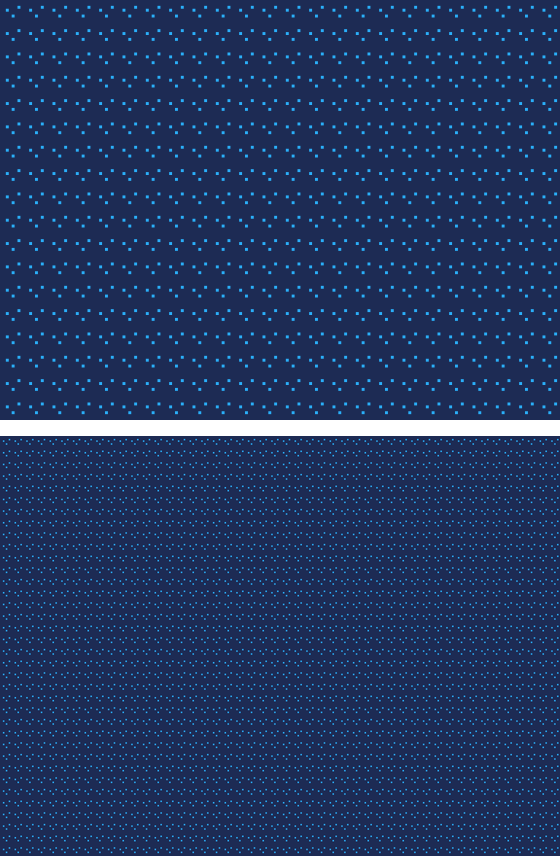
Top, the tile; bottom, the same tile 2 across and 2 down.
Give the GLSL for this pattern, as a Shadertoy shader.

```glsl
const vec2 REPEATS = vec2(24.0, 18.0);
const float SUBGRID = 8.0;
const vec3 NAVY = vec3(0.114, 0.170, 0.328);
const vec3 SKY_BLUE = vec3(0.163, 0.690, 0.985);

// Area coverage of an axis-aligned square, with a one-pixel soft edge
float squareCoverage(vec2 p, vec2 center, float halfSize, vec2 pixel) {
    vec2 inside = (halfSize - abs(p - center)) / pixel + 0.5;
    vec2 cover = clamp(inside, 0.0, 1.0);
    return cover.x * cover.y;
}

// Three unit squares on the subgrid of one cell
float dotTrio(vec2 p, vec2 pixel) {
    vec2 slots[3] = vec2[3](vec2(2.0, 4.0), vec2(4.0, 2.0), vec2(6.0, 5.0));
    float cover = 0.0;
    for (int i = 0; i < 3; i++) {
        cover = max(cover, squareCoverage(p, slots[i] + 0.5, 0.5, pixel));
    }
    return cover;
}

void mainImage(out vec4 fragColor, in vec2 fragCoord) {
    // Whole repeats across the canvas, measured in subgrid units
    vec2 cell = fract(fragCoord / iResolution.xy * REPEATS) * SUBGRID;
    vec2 pixel = REPEATS * SUBGRID / iResolution.xy;

    vec3 color = mix(NAVY, SKY_BLUE, dotTrio(cell, pixel));
    fragColor = vec4(color, 1.0);
}
```
